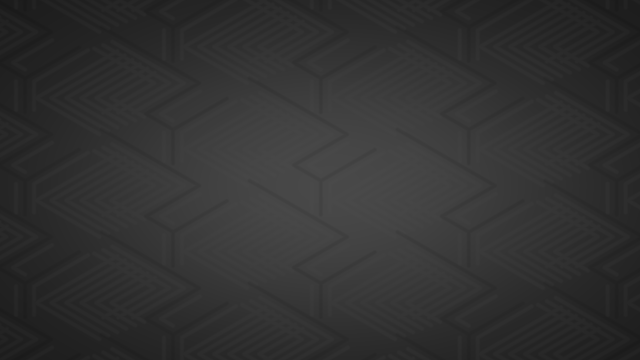
Give the GLSL for this background, as a Shadertoy shader.

```glsl
// A dark grey backdrop with a soft central glow and faint isometric stripes.
// One motif of nested chevrons and a Y joint repeats on a staggered lattice;
// distances to its light ribs and dark seams tint an elliptical gradient.

const float SLOPE = 0.577;              // rise of a thirty degree line
const vec2 CELL = vec2(9.86, 6.83);     // column and row spacing
const vec2 JOINT = vec2(21.39, 11.94);  // central Y joint
const float UNITS = 24.0;               // motif units per canvas height

float segment(vec2 p, vec2 a, vec2 b) {
    vec2 d = b - a;
    return length(p - a - d * clamp(dot(p - a, d) / dot(d, d), 0.0, 1.0));
}

// Chevron opening to the right (side 1) or left (side -1); spans are arm widths.
float chevron(vec2 p, vec2 tip, float side, float upSpan, float downSpan) {
    vec2 q = (p - tip) * vec2(side, 1.0);
    float span = q.y > 0.0 ? upSpan : downSpan;
    return segment(vec2(q.x, abs(q.y)), vec2(0.0), span * vec2(1.0, SLOPE));
}

// Nearest distances in one motif: x to the light ribs, y to the dark seams.
vec2 motif(vec2 p) {
    float ribs = 1e3;

    // Wide nest opening right
    for (int i = 0; i < 6; i++) {
        float n = float(i);
        ribs = min(ribs, chevron(p, vec2(0.75 + n, -1.3), 1.0, 5.4 - 0.5 * n, 4.2 - 0.4 * n));
    }
    // Nest opening left, with long upper arms
    for (int i = 1; i < 4; i++) {
        float n = float(i);
        ribs = min(ribs, chevron(p, vec2(1.75 - n, 3.1), -1.0, 5.2 - 0.4 * n, 3.4));
    }
    // Small hook and the ribs beside the stem
    ribs = min(ribs, chevron(p, vec2(-0.8, 1.05), 1.0, 2.6, 0.8));
    ribs = min(ribs, segment(vec2(abs(p.x), p.y), vec2(0.6, -0.2), vec2(0.6, -2.1)));
    ribs = min(ribs, segment(p, vec2(0.6, -0.2), vec2(4.2, 1.88)));

    // Seams: hook, long fold, Y stem and its right arm
    float seams = chevron(p, vec2(-1.8, 1.05), 1.0, 3.55, 1.8);
    seams = min(seams, chevron(p, vec2(1.75, 3.1), -1.0, 6.5, 3.55));
    seams = min(seams, segment(p, vec2(0.0), vec2(0.0, -2.25)));
    seams = min(seams, segment(p, vec2(0.0), vec2(3.6, 2.08)));
    return vec2(ribs, seams);
}

// Staggered lattice: each column shifts down by half a row.
vec2 lattice(vec2 p) {
    vec2 nearest = vec2(1e3);
    float column = round(p.x / CELL.x);
    for (int i = -1; i <= 1; i++) {
        float c = column + float(i);
        vec2 q = p - c * CELL * vec2(1.0, -0.5);
        q.y -= CELL.y * round(q.y / CELL.y);
        for (int j = -1; j <= 1; j++) {
            nearest = min(nearest, motif(q - vec2(0.0, float(j) * CELL.y)));
        }
    }
    return nearest;
}

float band(float dist, float halfWidth, float blur) {
    return 1.0 - smoothstep(halfWidth - blur, halfWidth + blur, dist);
}

void mainImage(out vec4 fragColor, in vec2 fragCoord) {
    vec2 uv = fragCoord / iResolution.xy;
    float aspect = iResolution.x / iResolution.y;
    vec2 p = (fragCoord - 0.5 * iResolution.xy) / iResolution.y;

    // Elliptical glow
    vec2 g = (uv - vec2(0.515, 0.485)) / vec2(0.5, 0.53);
    float fromCentre = dot(g, g);
    float grey = 0.10 + 0.185 * exp(-1.2 * fromCentre);

    // Stripes: ribs strengthen outwards, seams towards the centre
    vec2 centreShift = vec2(0.5 * 16.0 / 9.0, 0.5) * UNITS - JOINT;
    vec2 dist = lattice(p * UNITS + centreShift);
    float blur = max(0.08, 0.75 * UNITS / iResolution.y);
    float outer = smoothstep(0.0, 0.9, fromCentre);
    grey += mix(0.006, 0.020, outer) * (band(dist.x, 0.13, blur) - 0.4);
    grey -= mix(0.022, 0.012, outer) * band(dist.y, 0.12, blur);

    fragColor = vec4(vec3(grey), 1.0);
}
```
